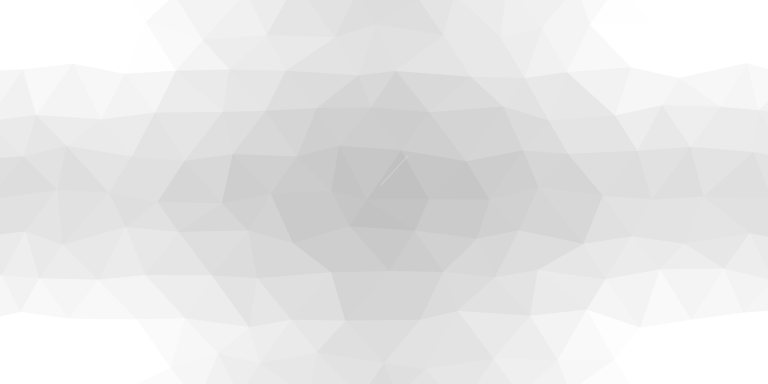
A Shadertoy shader for this background:

```glsl
const vec2 CANVAS = vec2(2.0, 1.0);           // width and height in scene units
const vec2 CELL = vec2(0.145, 0.107);         // mesh spacing
const vec2 MESH_ORIGIN = vec2(0.99, 0.492);   // one mesh row runs through here
const float JITTER = 0.24;                    // below 0.25 keeps every quad convex
const float STAGGER = 0.5;                    // sideways shift of odd rows
const vec2 BAND_CENTER = vec2(1.0, 0.497);
const vec2 BAND_REACH = vec2(0.62, 0.34);     // half widths of the crossing bands
const float BAND_DEPTH = 0.135;
const float BAND_POWER = 0.8;
const float FACET_VARIATION = 0.018;
const vec2 GLINT_START = vec2(0.992, 0.518);
const vec2 GLINT_END = vec2(1.062, 0.594);
const float GLINT_WIDTH = 0.0012;
const float GLINT_STRENGTH = 0.06;

float hash(vec2 p) {
    return fract(sin(dot(p, vec2(127.1, 311.7))) * 43758.5453);
}

// Jittered lattice point in scene units
vec2 meshPoint(vec2 id) {
    vec2 offset = vec2(hash(id), hash(id + 57.3)) * 2.0 - 1.0;
    float shift = STAGGER * mod(id.y, 2.0);
    return MESH_ORIGIN + (id + vec2(shift, 0.0) + JITTER * offset) * CELL;
}

// Two soft grey bands multiplied into a cross
float crossTone(vec2 p) {
    vec2 falloff = max(1.0 - abs(p - BAND_CENTER) / BAND_REACH, 0.0);
    vec2 shade = 1.0 - BAND_DEPTH * pow(falloff, vec2(BAND_POWER));
    return shade.x * shade.y;
}

// Distance to the line a-b, positive on its left
float edgeSide(vec2 p, vec2 a, vec2 b) {
    vec2 e = b - a, q = p - a;
    return (e.x * q.y - e.y * q.x) / length(e);
}

// Weighted tone and weight of one flat, counterclockwise facet
vec2 facet(vec2 p, vec2 a, vec2 b, vec2 c, float seed, float pixel) {
    float inside = min(edgeSide(p, a, b), min(edgeSide(p, b, c), edgeSide(p, c, a)));
    float coverage = clamp(0.5 + inside / pixel, 0.0, 1.0);
    float tone = crossTone((a + b + c) / 3.0);
    float variation = (seed - 0.5) * FACET_VARIATION * smoothstep(1.0, 0.95, tone);
    return vec2(tone + variation, 1.0) * coverage;
}

float segmentDistance(vec2 p, vec2 a, vec2 b) {
    vec2 e = b - a;
    return length(p - a - e * clamp(dot(p - a, e) / dot(e, e), 0.0, 1.0));
}

void mainImage(out vec4 fragColor, in vec2 fragCoord) {
    vec2 p = fragCoord / iResolution.xy * CANVAS;
    float pixel = CANVAS.y / iResolution.y;
    vec2 home = floor((p - MESH_ORIGIN) / CELL);

    // Split nearby quads along their shorter diagonal
    vec2 sum = vec2(0.0);
    for (int y = -1; y <= 1; y++) {
        for (int x = -2; x <= 1; x++) {
            vec2 id = home + vec2(x, y);
            vec2 a = meshPoint(id);
            vec2 b = meshPoint(id + vec2(1.0, 0.0));
            vec2 c = meshPoint(id + vec2(1.0, 1.0));
            vec2 d = meshPoint(id + vec2(0.0, 1.0));
            float seedA = hash(id + 13.7), seedB = hash(id + 91.2);
            if (distance(a, c) < distance(b, d)) {
                sum += facet(p, a, b, c, seedA, pixel);
                sum += facet(p, a, c, d, seedB, pixel);
            } else {
                sum += facet(p, a, b, d, seedA, pixel);
                sum += facet(p, b, c, d, seedB, pixel);
            }
        }
    }
    float tone = sum.x / max(sum.y, 0.001);

    // Fine light seam near the middle
    float seam = segmentDistance(p, GLINT_START, GLINT_END);
    tone += GLINT_STRENGTH * (1.0 - smoothstep(0.0, GLINT_WIDTH + pixel * 0.5, seam));

    fragColor = vec4(vec3(clamp(tone, 0.0, 1.0)), 1.0);
}
```
